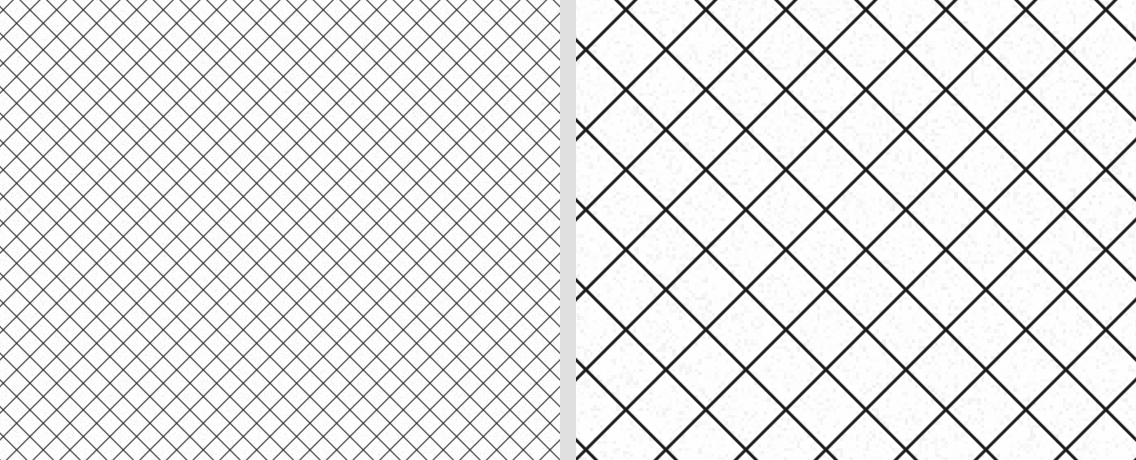
Left: the whole. Right: its middle third, enlarged.
Write a Shadertoy shader that draws this pattern.

```glsl
// Thin dark diagonal lattice on near-white paper: two families of 45 degree
// lines, evenly spaced, with box-filtered edges and a faint speckle of grain.
// Lengths are fractions of the canvas width.

const float REPEATS_ACROSS = 21.0;               // diamonds along the width
const vec2  CROSSING       = vec2(0.3392, 0.6133); // one point where lines meet
const float LINE_WIDTH     = 0.0018;
const float EDGE_PIXELS    = 1.45;               // width of the edge filter
const vec3  PAPER          = vec3(0.995);
const vec3  INK            = vec3(0.11);
const float GRAIN_CELLS    = 512.0;              // speckles along the width
const float GRAIN_DEPTH    = 0.05;

// Sine-free hash, 0 to 1
float hash21(vec2 p) {
    vec3 q = fract(vec3(p.xyx) * 0.1031);
    q += dot(q, q.yzx + 33.33);
    return fract((q.x + q.y) * q.z);
}

// Share of the filter window covered by a line at each distance
vec2 lineCoverage(vec2 dist, float filterWidth) {
    vec2 nearEdge = clamp(0.5 + (0.5 * LINE_WIDTH - dist) / filterWidth, 0.0, 1.0);
    vec2 farEdge  = clamp(0.5 - (0.5 * LINE_WIDTH + dist) / filterWidth, 0.0, 1.0);
    return nearEdge - farEdge;
}

void mainImage(out vec4 fragColor, in vec2 fragCoord) {
    vec2 uv = fragCoord / iResolution.x;

    // Rotated coordinates: each axis counts the lines of one family
    vec2 p = (uv - CROSSING) * REPEATS_ACROSS;
    vec2 diagonal = vec2(p.x + p.y, p.x - p.y);

    // Perpendicular distance to the nearest line of each family
    vec2 dist = abs(fract(diagonal + 0.5) - 0.5) / (REPEATS_ACROSS * sqrt(2.0));
    vec2 coverage = lineCoverage(dist, EDGE_PIXELS / iResolution.x);

    // Sparse pale specks in the paper
    float speck = pow(hash21(floor(uv * GRAIN_CELLS)), 6.0);
    vec3 color = PAPER - GRAIN_DEPTH * speck;

    // Crossings darken as the two strokes overlap
    float ink = 1.0 - (1.0 - coverage.x) * (1.0 - coverage.y);
    color = mix(color, INK, ink);

    fragColor = vec4(color, 1.0);
}
```
